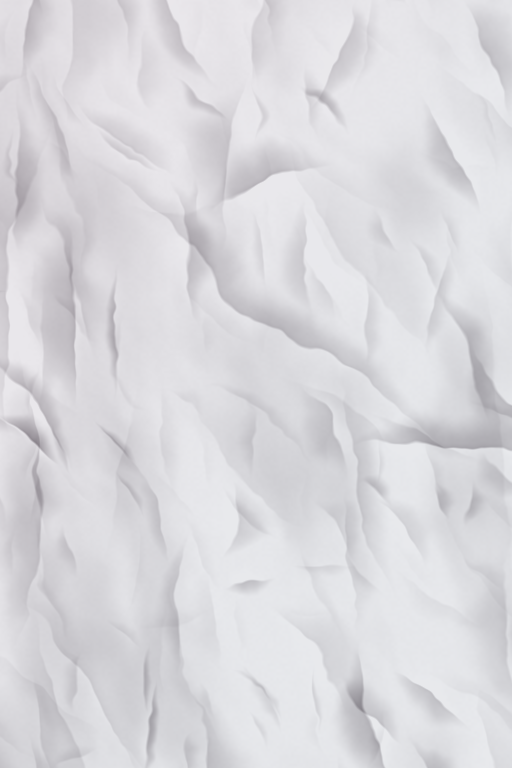
Reproduce this texture procedurally as a Shadertoy shader.

```glsl
const vec3 PAPER_WARM = vec3(0.888, 0.876, 0.893);
const vec3 PAPER_COOL = vec3(0.880, 0.884, 0.898);
const vec3 SHADE_TINT = vec3(1.0, 1.05, 1.01);
const float EDGE_BLUR = 0.0022;    // softness of a crease edge
const float LINE_WIDTH = 0.005;    // reach of the dark line in a crease
const float LINE_DEPTH = 0.55;
const float RIDGE_LIGHT = 0.25;    // light on the far side of a crease
const float BROAD_SHADE = 0.080;   // soft undulation of the sheet
const float STEEP = -1.85;         // range of crease directions
const float SHALLOW = -0.60;
const float GRAIN = 0.008;
const float TONE_MIN = -0.40;
const float TONE_MAX = 0.028;

float hash(vec2 p) {
    return fract(sin(dot(p, vec2(127.1, 311.7))) * 43758.5453);
}

float noise(vec2 p) {
    vec2 i = floor(p), f = fract(p);
    f = f * f * (3.0 - 2.0 * f);
    return mix(mix(hash(i), hash(i + vec2(1, 0)), f.x),
               mix(hash(i + vec2(0, 1)), hash(i + vec2(1, 1)), f.x), f.y);
}

float fbm(vec2 p) {
    float sum = 0.0, gain = 0.5;
    for (int i = 0; i < 4; i++) {
        sum += gain * noise(p);
        p = 2.0 * p + 7.3;
        gain *= 0.5;
    }
    return sum;
}

vec2 warp(vec2 p, float scale) {
    return vec2(noise(p * scale), noise(p * scale + 41.7)) - 0.5;
}

vec2 rotate(vec2 p, float angle) {
    float c = cos(angle), s = sin(angle);
    return vec2(c * p.x + s * p.y, c * p.y - s * p.x);
}

// Tone change of one fold along x: shaded facet above, lit ridge below
float fold(vec2 p, vec2 size, float bend, float depth) {
    p.y += bend * p.x * p.x / size.x;
    float along = 1.0 - smoothstep(0.15, 1.0, abs(p.x) / size.x);
    float width = size.y * (0.15 + along);
    float edge = smoothstep(-EDGE_BLUR, EDGE_BLUR, p.y);
    float facet = edge * (1.0 - smoothstep(0.2 * width, width, p.y));
    float line = edge * exp(-max(p.y, 0.0) / LINE_WIDTH);
    float ridge = (1.0 - edge) * exp(min(p.y, 0.0) / (0.35 * width));
    return depth * along * (RIDGE_LIGHT * ridge - facet - LINE_DEPTH * line);
}

// One random fold per grid cell, mostly falling steeply to the right
float folds(vec2 p, float scale, float depth) {
    vec2 cell = floor(p * scale);
    float tone = 0.0;
    for (int y = -1; y <= 1; y++)
    for (int x = -1; x <= 1; x++) {
        vec2 id = cell + vec2(x, y);
        vec2 key = id + scale * 13.0;
        vec2 jitter = vec2(hash(key), hash(key + 3.1));
        vec2 center = (id + 0.2 + 0.6 * jitter) / scale;
        float angle = mix(STEEP, SHALLOW, hash(key + 5.7));
        angle += step(0.87, hash(key + 8.3)) * 1.2;
        vec2 q = rotate(p - center, angle);
        q.y *= hash(key + 11.9) < 0.4 ? -1.0 : 1.0;
        vec2 size = vec2(mix(0.40, 0.78, hash(key + 14.2)),
                         mix(0.10, 0.34, hash(key + 17.6))) / scale;
        float bend = 0.5 * (hash(key + 20.4) - 0.5);
        float strength = hash(key + 23.8);
        tone += fold(q, size, bend, depth * (0.08 + strength * strength));
    }
    return tone;
}

void mainImage(out vec4 fragColor, in vec2 fragCoord) {
    vec2 uv = fragCoord / iResolution.xy;
    vec2 p = fragCoord / iResolution.y;

    // Irregular crease paths
    vec2 q = p + 0.032 * warp(p, 7.0) + 0.013 * warp(p, 26.0)
               + 0.004 * warp(p, 80.0);

    // Broad undulation, stretched along the main crease direction
    vec2 swell = rotate(q, 0.5 * (STEEP + SHALLOW)) * vec2(4.0, 8.0);
    float tone = 0.020 - BROAD_SHADE * smoothstep(0.33, 0.75, fbm(swell + 2.0));

    // Creases from large to small, deeper toward the lower left
    float corner = smoothstep(0.75, 0.0, length(uv - vec2(0.08, 0.28)));
    float relief = 0.80 + 0.70 * corner;
    float crumple = smoothstep(0.25, 0.65, noise(p * 6.0 + 19.0));
    float creases = folds(q + 1.3, 2.7, 0.08);
    creases += folds(q + 3.7, 4.3, 0.20);
    creases += folds(q + 5.9, 5.6, 0.19);
    creases += folds(q + 8.1, 7.9, 0.16);
    creases += crumple * folds(q + 9.4, 13.0, 0.12);
    tone += relief * creases;

    // Long diagonal ridge
    vec2 ridge = rotate(q - vec2(0.34, 0.59), -0.68);
    tone += fold(ridge, vec2(0.34, 0.045), -0.08, 0.10);

    // Fine grain and limited tonal range
    tone += GRAIN * (noise(p * 260.0) - 0.5);
    tone = clamp(tone, TONE_MIN, TONE_MAX);

    vec3 paper = mix(PAPER_WARM, PAPER_COOL, smoothstep(0.2, 1.4, uv.x + 1.0 - uv.y));
    fragColor = vec4(paper + tone * SHADE_TINT, 1.0);
}
```
